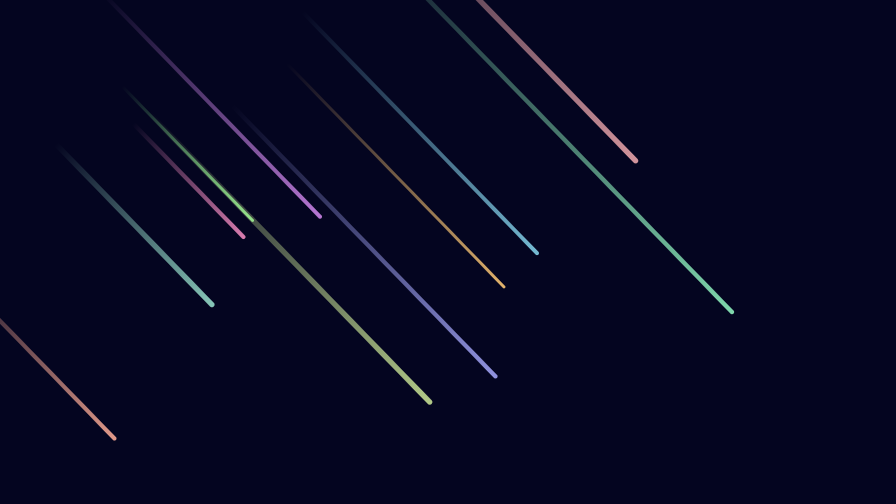
Reproduce this background procedurally as a Shadertoy shader.

```glsl
const int STREAK_COUNT = 11;
const vec3 NIGHT = vec3(0.016, 0.020, 0.125);
const vec2 FALL = vec2(0.697, -0.717);

// Pastel colour from a hue angle in radians
vec3 pastel(float hue, float saturation) {
    return 0.67 + saturation * cos(hue - vec3(0.0, 2.094, 4.189));
}

// Head positions drift to the right and wander on layered sines
vec2 headPosition(float i) {
    float x = 0.227 + 0.1146 * i + 0.08 * sin(1.4 * i);
    float y = 0.42 - 0.2 * cos(1.1 * i) - 0.09 * cos(2.4 * i);
    return vec2(x, y);
}

float streakLength(float i) {
    return 0.33 + 0.06 * i + 0.17 * cos(1.25 * i);
}

// Opacity of a round-capped line that fades linearly towards its tail
float streak(vec2 p, vec2 head, float len, float radius, float pixel) {
    vec2 toPoint = p - head;
    float along = clamp(-dot(toPoint, FALL), 0.0, len);
    float dist = length(toPoint + FALL * along);
    float coverage = clamp((radius - dist) / pixel + 0.5, 0.0, 1.0);
    return coverage * (1.0 - along / len);
}

void mainImage(out vec4 fragColor, in vec2 fragCoord) {
    float pixel = 1.0 / iResolution.y;
    vec2 p = fragCoord * pixel;
    vec3 color = NIGHT;

    // Thin streaks are more vivid than thick ones
    for (int n = 0; n < STREAK_COUNT; n++) {
        float i = float(n);
        float thickness = sin(1.55 * i);
        float radius = 0.0041 + 0.0012 * thickness;
        vec3 tint = pastel(0.17 + 2.76 * i, 0.21 - 0.06 * thickness);
        float opacity = streak(p, headPosition(i), streakLength(i), radius, pixel);
        color = mix(color, tint, opacity);
    }

    fragColor = vec4(color, 1.0);
}
```
